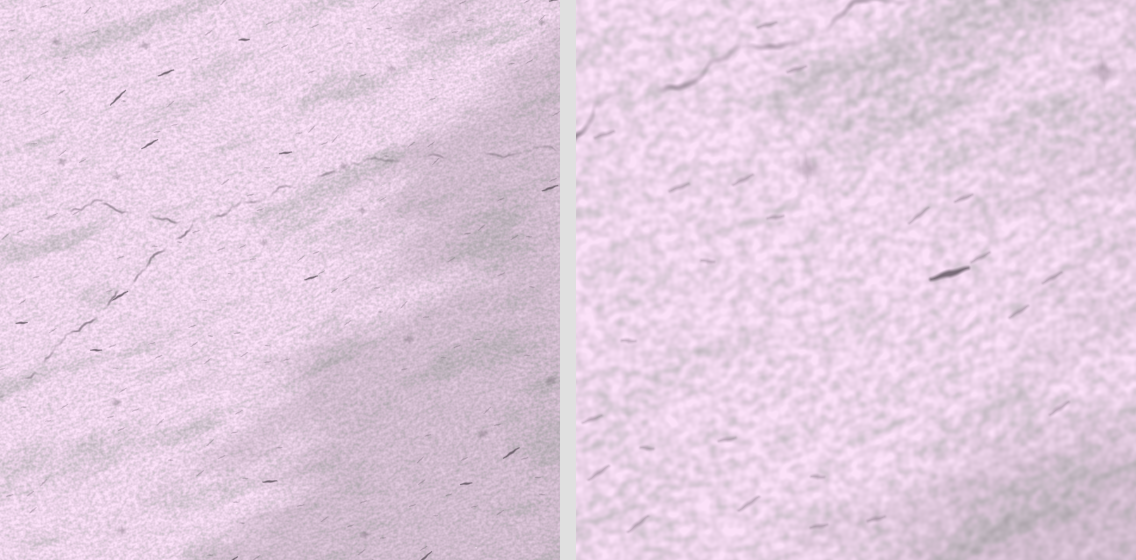
Left, the full canvas; right, a detail of the centre.
A WebGL 2 fragment shader for this texture:

```glsl
#version 300 es
precision highp float;

uniform vec2 u_resolution;
out vec4 fragColor;

// Integer hash giving two values in 0..1
vec2 hash2(vec2 cell, float seed) {
    uvec3 v = uvec3(ivec3(cell, seed)) * 1664525u + 1013904223u;
    v.x += v.y * v.z; v.y += v.z * v.x; v.z += v.x * v.y;
    v ^= v >> 16u;
    v.x += v.y * v.z; v.y += v.z * v.x;
    return vec2(v.xy >> 8u) / 16777216.0;
}

float gradientDot(vec2 cell, vec2 offset, float seed) {
    float angle = 6.28318 * hash2(cell, seed).x;
    return dot(vec2(cos(angle), sin(angle)), offset);
}

float gradientNoise(vec2 p, float seed) {
    vec2 i = floor(p), f = fract(p);
    vec2 w = f * f * f * (f * (f * 6.0 - 15.0) + 10.0);
    vec2 e = vec2(1.0, 0.0);
    float low = mix(gradientDot(i, f, seed), gradientDot(i + e.xy, f - e.xy, seed), w.x);
    float high = mix(gradientDot(i + e.yx, f - e.yx, seed), gradientDot(i + 1.0, f - 1.0, seed), w.x);
    return mix(low, high, w.y);
}

float fbm(vec2 p, float seed) {
    float sum = 0.0, gain = 1.0;
    for (int i = 0; i < 4; i++) {
        sum += gain * gradientNoise(p, seed + float(i));
        p = p * 2.03 + 7.1;
        gain *= 0.5;
    }
    return sum;
}

mat2 rotation(float angle) {
    float c = cos(angle), s = sin(angle);
    return mat2(c, -s, s, c);
}

// Short tapered marks, at most one in each grid cell
float flecks(vec2 p, float scale, float chance, float reach, float width, float pixel, float seed) {
    vec2 cell = floor(p * scale);
    vec2 pick = hash2(cell, seed);
    vec2 jitter = hash2(cell, seed + 1.0) - 0.5;
    vec2 d = rotation((pick.y - 0.5) * 0.9) * ((fract(p * scale) - 0.5 - jitter * 0.5) / scale);
    float halfLength = reach * mix(0.45, 1.0, pick.y);
    d.y += 0.15 * width * sin(d.x / width);
    float along = clamp(d.x, -halfLength, halfLength);
    float taper = width * (1.0 - 0.6 * abs(along) / max(halfLength, 0.0001));
    float dist = length(d - vec2(along, 0.0)) - taper;
    return step(pick.x, chance) * (1.0 - smoothstep(-pixel, pixel, dist));
}

// Wavering hairline between two points, broken along its length
float crack(vec2 p, vec2 a, vec2 b, float width, float pixel, float seed) {
    vec2 axis = b - a;
    float span = length(axis);
    axis /= span;
    float along = dot(p - a, axis);
    float across = dot(p - a, vec2(-axis.y, axis.x));
    float ends = smoothstep(0.0, 0.02, along) * smoothstep(0.0, 0.02, span - along);
    across += ends * 0.022 * fbm(vec2(along * 13.0, seed), seed);
    float breaks = smoothstep(-0.35, 0.3, gradientNoise(vec2(along * 32.0, seed + 0.4), seed));
    return ends * breaks * (1.0 - smoothstep(0.0, width + pixel, abs(across)));
}

void main() {
    vec2 p = gl_FragCoord.xy / u_resolution.y;
    float pixel = 1.0 / u_resolution.y;
    vec2 q = rotation(0.36) * p;
    q.y += 0.025 * gradientNoise(p * 3.0, 3.0);

    // Broad shade at lower right, with drawn-out edges
    float bands = fbm(q * vec2(2.4, 8.0), 11.0);
    float shade = smoothstep(-0.13, 0.15, p.x - 0.34 - 0.6 * p.y + 0.34 * bands);
    float veil = smoothstep(0.05, 0.6, fbm(q * vec2(3.5, 13.0) + 4.0, 21.0));

    // Fine mineral grain
    float mottle = fbm(q * vec2(26.0, 60.0), 31.0);
    float grain = gradientNoise(q * vec2(120.0, 175.0), 41.0)
                + 0.6 * gradientNoise(p * 235.0, 42.0);
    float tone = 0.84 - 0.40 * shade - 0.30 * veil * (1.0 - 0.4 * shade);
    tone += (0.15 * mottle + 0.42 * grain) * mix(1.0, 0.75, shade);
    vec3 color = mix(vec3(0.70, 0.63, 0.69), vec3(0.97, 0.87, 0.96), clamp(tone, -0.1, 1.05));

    // Grey-green flush in the darker grain
    float flush = smoothstep(0.0, 0.5, 0.4 * veil - 0.5 * grain - 0.35 * mottle);
    color += flush * vec3(-0.022, 0.014, -0.016);

    // Smudges, small specks and bold flecks
    float marks = 0.28 * flecks(q, 15.0, 0.07, 0.006, 0.007, 0.005, 51.0);
    marks = max(marks, 0.34 * flecks(q, 27.0, 0.22, 0.008, 0.0012, max(pixel, 0.0015), 54.0));
    marks = max(marks, 0.78 * flecks(q, 9.0, 0.13, 0.019, 0.0021, max(pixel, 0.0015), 57.0));

    // Long hairlines
    float lines = 0.55 * crack(p, vec2(-0.03, 0.26), vec2(0.36, 0.61), 0.0022, pixel, 61.0);
    lines = max(lines, 0.40 * crack(p, vec2(0.34, 0.60), vec2(0.64, 0.71), 0.0025, pixel, 66.0));
    lines = max(lines, 0.32 * crack(p, vec2(0.62, 0.71), vec2(1.03, 0.735), 0.0022, pixel, 71.0));
    lines = max(lines, 0.45 * crack(p, vec2(0.17, 0.635), vec2(0.36, 0.60), 0.0022, pixel, 76.0));
    lines = max(lines, 0.40 * crack(p, vec2(0.05, 0.60), vec2(0.19, 0.645), 0.0022, pixel, 81.0));
    color = mix(color, vec3(0.34, 0.30, 0.34), max(marks, lines));

    // Rare bright crystals
    float crystals = flecks(q, 22.0, 0.025, 0.0006, 0.0018, max(pixel, 0.0015), 91.0);
    color = mix(color, vec3(1.0, 0.96, 0.99), 0.75 * crystals);

    fragColor = vec4(clamp(color, 0.0, 1.0), 1.0);
}
```
